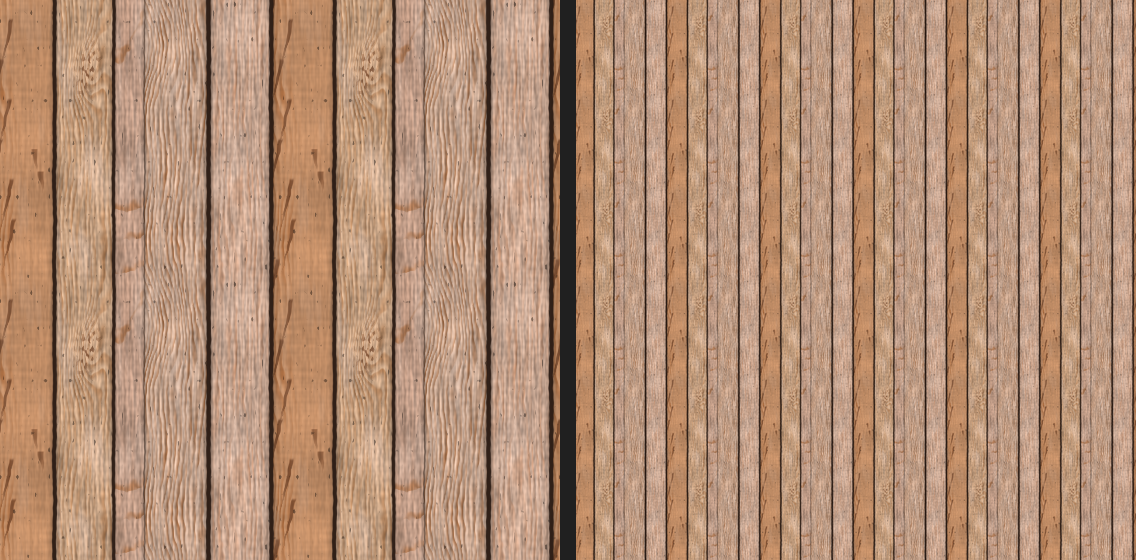
Left: one tile. Right: repeated 3 by 3.
Give the GLSL for this texture, as a Shadertoy shader.

```glsl
// Weathered timber boards: five planks with dark gaps, tiled REPEATS times each way.
// Growth rings are bands of a warped coordinate that bends round a knot;
// wrapping gradient noise adds fibres, stains and wear, darts add torn grain.

#define REPEATS 2.0        // whole tiles across and down
#define SHIFT 0.031        // tile offset of the first gap
#define RING_DEPTH 0.85    // strength of the growth rings
#define FIBRE_DEPTH 0.20   // strength of the fine fibres
#define EDGE_SHADE 0.30    // darkening beside the gaps
#define KNOT vec2(0.345, 0.75)
#define GAP_COLOR vec3(0.17, 0.11, 0.08)
#define STAIN_COLOR vec3(0.60, 0.38, 0.22)
#define TORN_COLOR vec3(0.40, 0.23, 0.13)
#define WORN_COLOR vec3(0.82, 0.72, 0.66)

// Per plank: left edge, half width of its gap, ring count per tile, ring warp, ring strength
const float EDGE[5] = float[5](0.0, 0.226, 0.437, 0.547, 0.776);
const float GAP[5] = float[5](0.0065, 0.0060, 0.0048, 0.0016, 0.0068);
const float RINGS[5] = float[5](44.0, 56.0, 34.0, 50.0, 46.0);
const float WARP[5] = float[5](2.2, 1.4, 1.0, 3.0, 0.9);
const float STRENGTH[5] = float[5](0.85, 0.80, 0.22, 1.0, 0.70);
const vec3 BASE[5] = vec3[5](vec3(0.75, 0.55, 0.40), vec3(0.79, 0.65, 0.53),
    vec3(0.75, 0.61, 0.53), vec3(0.79, 0.67, 0.59), vec3(0.80, 0.67, 0.59));
const vec3 RING[5] = vec3[5](vec3(0.62, 0.38, 0.21), vec3(0.64, 0.44, 0.28),
    vec3(0.66, 0.48, 0.37), vec3(0.58, 0.38, 0.24), vec3(0.68, 0.47, 0.34));

float hash(vec2 c) {
    return fract(sin(dot(c, vec2(127.1, 311.7))) * 43758.5);
}

float corner(vec2 cell, vec2 offset, vec2 period) {
    float a = 6.28318 * hash(mod(cell, period));
    return dot(vec2(cos(a), sin(a)), offset);
}

// Gradient noise over the unit tile, wrapping after "period" cells
float noise(vec2 q, vec2 period) {
    q *= period;
    vec2 i = floor(q), f = q - i;
    vec2 s = f * f * f * (f * (f * 6.0 - 15.0) + 10.0);
    vec2 e = vec2(1.0, 0.0);
    return 1.4 * mix(mix(corner(i, f, period), corner(i + e, f - e, period), s.x),
                     mix(corner(i + e.yx, f - e.yx, period), corner(i + 1.0, f - 1.0, period), s.x), s.y);
}

float wrapDelta(float d) { return fract(d + 0.5) - 0.5; }

// Dart of torn grain: blunt at the top, tapering below
float dart(vec2 d, float len, float width, float lean) {
    float t = -d.y / len;
    float x = abs(d.x - lean * d.y - 0.5 * lean * d.y * t) / (width * max(1.0 - t, 0.05));
    return (1.0 - smoothstep(0.4, 1.0, x)) * smoothstep(0.0, 0.06, t) * (1.0 - smoothstep(0.3, 1.0, t));
}

// Stains on the narrow plank: hanging arcs and one rising sweep
float stains(vec2 q) {
    float u = (q.x - EDGE[2]) / (EDGE[3] - EDGE[2]);
    float rough = 0.018 * noise(q, vec2(24.0, 16.0)) + 0.008 * noise(q, vec2(70.0, 50.0));
    float patchy = smoothstep(-0.35, 0.25, noise(q + 0.37, vec2(22.0, 18.0)));
    float total = 0.0;
    for (int i = 0; i < 3; i++) {
        float level = 0.03 + 0.11 * float(i);
        float d = wrapDelta(q.y - level - 0.06 * (u - 0.45) * (u - 0.45) + rough);
        total += smoothstep(-0.004, 0.003, d) * (1.0 - smoothstep(0.004, 0.034, d));
    }
    float sweep = wrapDelta(q.y - 0.80 - 0.17 * u * u + 1.5 * rough);
    total += smoothstep(-0.03, -0.01, sweep) * (1.0 - smoothstep(0.0, 0.025, sweep));
    return total * patchy;
}

void mainImage(out vec4 fragColor, in vec2 fragCoord) {
    vec2 q = fract(fragCoord / iResolution.xy * REPEATS);
    q.x = fract(q.x + SHIFT);
    float pixel = REPEATS / iResolution.x;

    // Which plank, and how close the nearest gap is
    int plank = 0;
    float gap = 0.0, shade = 0.0;
    float wobble = 0.003 * noise(q, vec2(5.0, 7.0)) + 0.002 * noise(q, vec2(9.0, 40.0));
    for (int i = 0; i < 5; i++) {
        if (q.x >= EDGE[i]) plank = i;
        float d = abs(wrapDelta(q.x - EDGE[i] + wobble));
        float visible = i == 3 ? 0.55 : 0.95;
        gap = max(gap, visible * (1.0 - smoothstep(GAP[i] - pixel * 0.5, GAP[i] + pixel, d)));
        shade = max(shade, GAP[i] / 0.0065 * exp(-max(d - GAP[i], 0.0) / 0.008));
    }

    // Growth rings, bent by slow noise and by the knot
    vec2 k = vec2(q.x - KNOT.x, wrapDelta(q.y - KNOT.y));
    k.x -= 0.15 * k.y;
    float knot = plank == 1 ? exp(-dot(k / vec2(0.055, 0.13), k / vec2(0.055, 0.13))) : 0.0;
    float r = q.x * RINGS[plank] + 6.0 * knot + WARP[plank] * noise(q, vec2(5.0, 2.0))
        + 0.9 * noise(q, vec2(17.0, 3.0)) + 0.25 * noise(q, vec2(40.0, 22.0));
    if (plank == 3) r -= 4.0 * exp(-pow(wrapDelta(q.y - 0.82) / 0.16, 2.0)) * (0.776 - q.x) / 0.229;
    float f = fract(r);
    float ring = smoothstep(0.15, 0.75, f) * (1.0 - smoothstep(0.78, 1.0, f));
    ring *= 0.65 + 0.7 * noise(q, vec2(26.0, 4.0)) + 0.3 * noise(q, vec2(60.0, 14.0));
    if (plank == 0) ring *= 0.12 + 0.88 * (1.0 - smoothstep(0.04, 0.11, q.x + 0.05 * noise(q, vec2(4.0, 3.0))));
    vec3 color = mix(BASE[plank], RING[plank], clamp(ring * STRENGTH[plank] * RING_DEPTH, 0.0, 1.0));

    // Stains, torn grain and the rough heart of the knot
    if (plank == 2) color = mix(color, STAIN_COLOR, 0.65 * clamp(stains(q), 0.0, 1.0));
    if (plank == 0) for (int i = 0; i < 9; i++) {
        float n = float(i), reach = i < 7 ? 0.085 : 0.06;
        vec2 at = vec2((i < 7 ? 0.018 : 0.13) + reach * hash(vec2(n, 3.0)), i < 7 ? n / 7.0 + 0.08 : 0.47 - 0.08 * (n - 7.0));
        vec2 d = vec2(q.x - at.x + 0.004 * noise(q, vec2(20.0, 30.0)), wrapDelta(q.y - at.y));
        float mark = dart(d, i < 7 ? 0.22 : 0.09, i < 7 ? 0.011 : 0.017, i < 7 ? 0.16 : -0.08);
        color = mix(color, TORN_COLOR, (i < 7 ? 0.75 : 0.55) * mark);
    }
    float speck = smoothstep(0.05, 0.45, noise(q, vec2(90.0, 50.0)));
    color = mix(color, TORN_COLOR, 0.75 * speck * knot * knot);

    // Wear: pale patches, fibres, faint saw marks and small pits
    float worn = smoothstep(0.0, 0.6, noise(q + 0.21, vec2(14.0, 4.0)) + 0.5 * noise(q, vec2(60.0, 5.0)));
    color = mix(color, WORN_COLOR, worn * (plank == 0 ? 0.12 : 0.40));
    float fibre = noise(q, vec2(110.0, 7.0)) + 0.6 * noise(q, vec2(128.0, 40.0));
    color *= 1.0 + FIBRE_DEPTH * fibre * (plank == 0 ? 0.4 : 1.0)
        + 0.09 * noise(q, vec2(7.0, 5.0)) + 0.04 * noise(q, vec2(8.0, 70.0));
    color *= 1.0 - 0.4 * smoothstep(0.58, 0.8, noise(q, vec2(80.0, 32.0)));

    // Gaps and the shade beside them
    color *= 1.0 - EDGE_SHADE * shade;
    fragColor = vec4(mix(color, GAP_COLOR, gap), 1.0);
}
```
